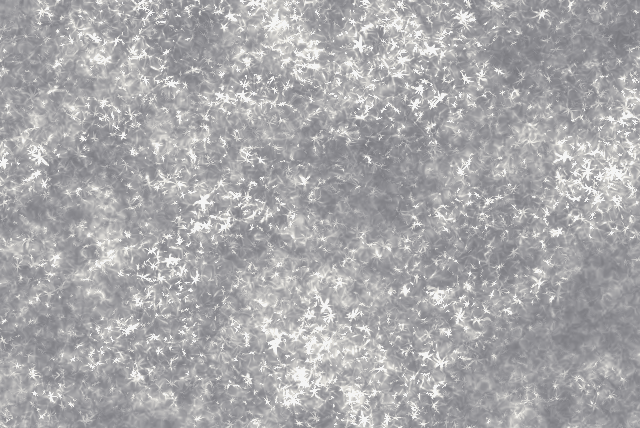
A Shadertoy shader for this texture:

```glsl
// Frosted grey ground: cloudy fractal tone strewn with ragged ice stars
// and fine needles. All layers add up to one roughly normal height, which
// a skewed exponential curve turns into cool greys with warm white tips.

#define BASE_GREY 0.42
#define GREY_SPAN 0.22
#define SKEW 0.42
#define CONTRAST 1.05
#define MEAN_SHIFT 0.50
#define STAR_CELL 0.040
#define STAR_GAIN 2.2
#define NEEDLE_CELL 0.024
#define NEEDLE_GAIN 0.95
#define RAGGED 0.005
#define SHADOW_TINT vec3(-0.004, -0.004, 0.016)
#define LIGHT_TINT vec3(0.012, 0.004, -0.018)

const mat2 TURN = mat2(0.8, 0.6, -0.6, 0.8);

vec3 hash3(vec2 p) {
    vec3 q = fract(p.xyx * vec3(0.1031, 0.1030, 0.0973));
    q += dot(q, q.yxz + 33.33);
    return fract((q.xxy + q.yzz) * q.zyx);
}

// Smooth value noise in -1..1
float noise(vec2 p) {
    vec2 cell = floor(p), f = fract(p);
    f = f * f * (3.0 - 2.0 * f);
    float low = mix(hash3(cell).x, hash3(cell + vec2(1, 0)).x, f.x);
    float high = mix(hash3(cell + vec2(0, 1)).x, hash3(cell + 1.0).x, f.x);
    return 2.0 * mix(low, high, f.y) - 1.0;
}

// Octaves from broad clouds down to grain, each one turned
float clouds(vec2 p) {
    float sum = 0.0, frequency = 6.0;
    for (int i = 0; i < 5; i++) {
        p = TURN * p + 3.7;
        sum += 0.72 * noise(p * frequency);
        frequency *= 2.27;
    }
    return sum;
}

// Scattered flakes with an uneven number of pointed arms
float stars(vec2 p, float seed) {
    vec2 cell = floor(p);
    float sum = 0.0;
    for (int j = -1; j <= 1; j++)
    for (int i = -1; i <= 1; i++) {
        vec2 id = cell + vec2(i, j);
        vec3 place = hash3(id + seed), look = hash3(id + seed + 57.0);
        vec2 d = (p - id - place.xy) * vec2(1.0, 1.15);
        float angle = atan(d.y, d.x) + 6.2832 * look.x;
        float arms = 5.0 + floor(4.0 * look.y);
        float ray = pow(abs(cos(0.5 * arms * angle)), 3.0);
        float uneven = 0.78 + 0.22 * cos(2.0 * angle + 9.0 * look.z);
        float reach = mix(0.35, 0.95, look.z) * uneven * (0.35 + 0.65 * ray);
        float body = 1.0 - smoothstep(0.4, 1.0, length(d) / reach);
        sum += body * place.z * place.z * place.z;
    }
    return sum;
}

// Thin straight splinters in every direction
float needles(vec2 p, float seed, float pixel) {
    vec2 cell = floor(p);
    float sum = 0.0;
    for (int j = -1; j <= 1; j++)
    for (int i = -1; i <= 1; i++) {
        vec2 id = cell + vec2(i, j);
        vec3 place = hash3(id + seed), look = hash3(id + seed + 91.0);
        vec2 d = p - id - place.xy;
        vec2 along = vec2(cos(3.1416 * place.z), sin(3.1416 * place.z));
        float halfLength = mix(0.3, 0.75, look.x);
        float t = dot(d, along);
        float across = length(d - along * clamp(t, -halfLength, halfLength));
        float fade = 1.0 - 0.6 * abs(t) / halfLength;
        sum += look.y * max(fade, 0.0) * (1.0 - smoothstep(0.02, 0.05 + pixel, across));
    }
    return sum;
}

void mainImage(out vec4 fragColor, in vec2 fragCoord) {
    float pixel = 1.0 / iResolution.y;
    vec2 p = fragCoord * pixel;
    vec2 frayed = p + RAGGED * vec2(noise(p * 65.0), noise(p * 65.0 + 31.0));

    // Broad light and the patches where crystals gather
    float broad = noise(p * vec2(2.0, 3.1) + 8.3);
    float patches = noise(frayed * vec2(8.0, 10.0) + 17.0);
    float gather = clamp(1.0 + 0.6 * broad + 0.9 * patches, 0.2, 2.0);

    // Crystals in shrinking sizes
    float crystals = 0.0, shrink = 1.0;
    for (int i = 0; i < 3; i++) {
        crystals += STAR_GAIN * stars(frayed / (STAR_CELL * shrink), 13.0 + 29.0 * float(i));
        shrink *= 0.6;
    }
    for (int i = 0; i < 2; i++) {
        float size = NEEDLE_CELL * (1.0 - 0.35 * float(i));
        vec2 q = TURN * (p + 0.4 * (frayed - p)) / size;
        crystals += NEEDLE_GAIN * needles(q, 140.0 + 37.0 * float(i), pixel / size);
    }

    // Height to skewed grey, cool below and warm above
    float height = 0.65 * broad + clouds(frayed) + gather * crystals - MEAN_SHIFT;
    float grey = BASE_GREY + GREY_SPAN * exp(SKEW * CONTRAST * min(height, 2.3));
    vec3 tint = mix(SHADOW_TINT, LIGHT_TINT, smoothstep(0.5, 0.95, grey));
    fragColor = vec4(clamp(grey + tint, 0.0, 0.96), 1.0);
}
```
